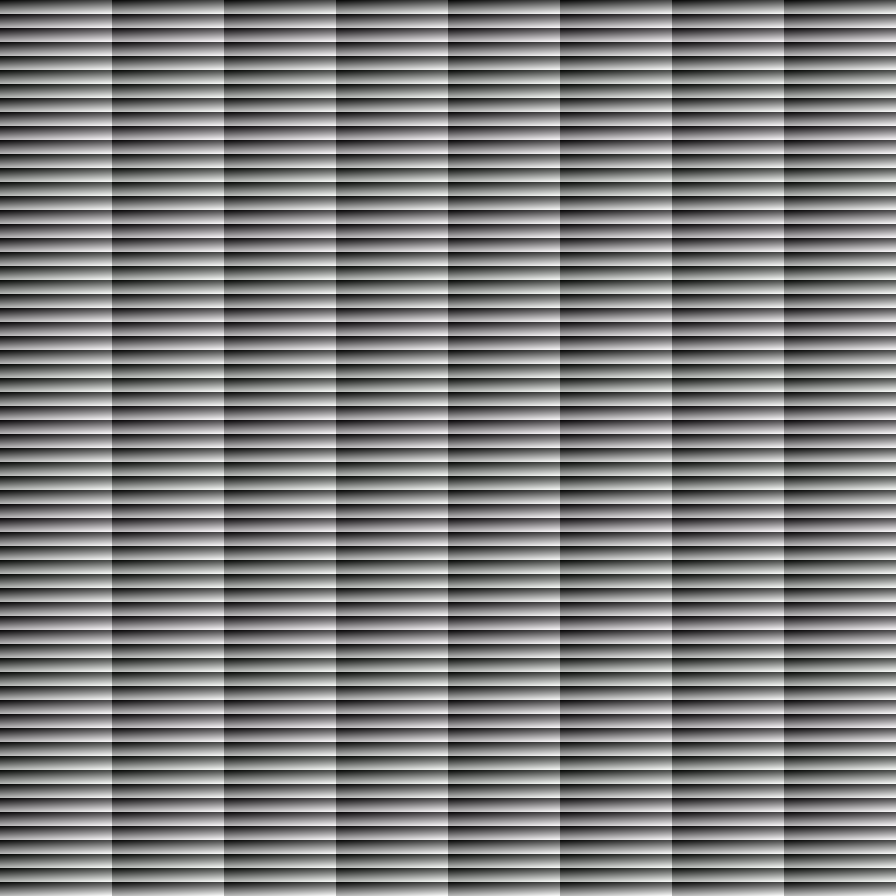
A Shadertoy shader for this pattern:

```glsl
// Stacked louvre slats: every slat fades from dark at its top to light at its
// bottom, and wide columns add a second ramp brightening from left to right.
// Both ramps are sawtooth waves, box-filtered analytically for clean edges.

const vec2  REPEATS     = vec2(8.0, 64.0);   // columns across, slats down
const float BASE_LEVEL  = 0.01;              // darkest grey
const float COLUMN_RISE = 0.26;              // brightening across a column
const float SLAT_RISE   = 0.72;              // brightening down a slat
const float TINT_PERIOD = 7.0;               // slats per cycle of the faint tint
const float TINT_PHASE  = 5.5;               // slat where green is strongest
const vec3  TINT        = vec3(-0.004, 0.006, -0.004);
const float TAU         = 6.2831853;

// Antiderivative of fract(x)
vec2 sawIntegral(vec2 x) {
    vec2 f = fract(x);
    return 0.5 * (floor(x) + f * f);
}

// Mean of fract(x) over a footprint of the given width
vec2 smoothSaw(vec2 x, vec2 width) {
    return (sawIntegral(x + 0.5 * width) - sawIntegral(x - 0.5 * width)) / width;
}

void mainImage(out vec4 fragColor, in vec2 fragCoord) {
    // Cell coordinates, counted from the top left
    vec2 uv = fragCoord / iResolution.xy;
    vec2 cell = vec2(uv.x, 1.0 - uv.y) * REPEATS;
    vec2 pixelWidth = REPEATS / iResolution.xy;

    // Column and slat ramps
    vec2 ramp = smoothSaw(cell, pixelWidth);
    float grey = BASE_LEVEL + dot(ramp, vec2(COLUMN_RISE, SLAT_RISE));

    // Faint green to violet tint, cycling from slat to slat
    float tintWave = cos(TAU * (floor(cell.y) - TINT_PHASE) / TINT_PERIOD);

    fragColor = vec4(clamp(vec3(grey) + TINT * tintWave, 0.0, 1.0), 1.0);
}
```
